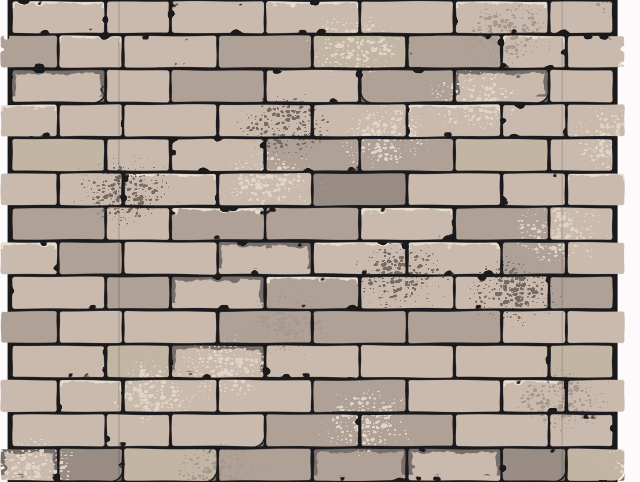
A Shadertoy shader for this texture:

```glsl
// Worn brick wall: 14 staggered courses of one short and four long bricks,
// repeating across, drawn as rounded boxes over dark mortar on a white ground.
// Cellular noise chips and speckles the bricks; layered sines roughen edges.

float hash(vec2 p) {
    return fract(sin(dot(p, vec2(127.1, 311.7))) * 43758.5);
}

// Distance to the nearest scattered point, and that point's random value
vec2 cellular(vec2 p) {
    vec2 nearest = vec2(9.0, 0.0);
    for (int j = -1; j <= 1; j++)
    for (int i = -1; i <= 1; i++) {
        vec2 cell = floor(p) + vec2(i, j);
        vec2 point = cell + 0.15 + 0.7 * vec2(hash(cell), hash(cell + 37.3));
        float dist = length(p - point);
        if (dist < nearest.x) nearest = vec2(dist, hash(cell + 71.9));
    }
    return nearest;
}

float ragged(vec2 p) {
    return sin(p.x * 5.3 + 2.0 * sin(p.y * 4.1)) * 0.5
         + sin(p.x * 13.7 + p.y * 9.0) * 0.3
         + sin(p.x * 31.0 - p.y * 23.0) * 0.2;
}

float roundedBox(vec2 p, vec2 halfSize, float radius) {
    vec2 q = abs(p) - halfSize + radius;
    return length(max(q, 0.0)) + min(max(q.x, q.y), 0.0) - radius;
}

void mainImage(out vec4 fragColor, in vec2 fragCoord) {
    // One unit is the height of a course
    vec2 p = fragCoord / iResolution.xy * vec2(18.57, 14.0);
    float aa = 10.0 / iResolution.y;
    float row = floor(p.y);
    bool inner = mod(row, 2.0) > 0.5;

    // Locate the brick inside the repeating run
    float u = mod(p.x - (inner ? 3.066 : 1.69), 12.864);
    float index = u < 1.88 ? 0.0 : 1.0 + floor((u - 1.88) / 2.746);
    float start = index < 0.5 ? 0.0 : 1.88 + (index - 1.0) * 2.746;
    float left = p.x - u + start;
    float right = left + (index < 0.5 ? 1.88 : 2.746);
    vec2 ends = inner ? vec2(0.32, 17.82) : vec2(-0.02, 18.16);
    left = clamp(left, ends.x, ends.y);
    right = clamp(right, ends.x, ends.y);

    vec2 id = vec2(index, row);
    float tone = hash(id + 3.1);
    float wear = hash(id + 11.7);
    float rough = ragged(p);

    // Slightly crooked outline, sometimes with one broken corner
    vec2 c = p - vec2(0.5 * (left + right), row + 0.5);
    c.y += c.x * (hash(id + 5.5) - 0.5) * 0.018;
    vec2 halfSize = vec2(0.5 * (right - left), 0.5) - 0.043;
    vec2 side = sign(vec2(hash(id + 8.2), hash(id + 9.4)) - 0.5);
    bool broken = hash(id + 21.0) > 0.9 && all(greaterThan(c * side, vec2(0.0)));
    float d = roundedBox(c, halfSize, broken ? 0.32 : 0.07);
    d += 0.007 * sin(p.x * 2.9 + row * 2.0) + 0.006 * sin(p.y * 8.0 + p.x);

    // Chips bite into the edges of some bricks
    vec2 chip = cellular(p * vec2(2.1, 3.0));
    float bite = smoothstep(0.4, 0.05, chip.x + 0.12 * rough);
    d += 0.11 * bite * step(0.72, chip.y) * step(0.4, wear);

    // Ground, mortar and the remains of broken corners
    vec3 color = vec3(0.99, 0.98, 0.98);
    float wall = max(0.22 - p.x, p.x - 17.92);
    color = mix(color, vec3(0.10, 0.10, 0.11), smoothstep(aa, -aa, wall));
    float shard = max(roundedBox(c, halfSize, 0.05), 0.045 - d);
    if (broken) color = mix(color, vec3(0.47, 0.43, 0.41), smoothstep(aa, -aa, shard));

    // Brick face
    vec3 face = tone < 0.26 ? vec3(0.69, 0.63, 0.59) : vec3(0.79, 0.73, 0.68);
    if (tone > 0.96) face = vec3(0.60, 0.55, 0.52);
    if (tone > 0.88 && tone < 0.92) face = vec3(0.76, 0.71, 0.64);

    // Worn rims: pale along the top, or shaded round the top and sides
    float rim = d + 0.055 + 0.05 * rough;
    if (wear > 0.76 && wear < 0.91) {
        float pale = max(-rim, 0.27 - c.y);
        face = mix(face, vec3(0.91, 0.87, 0.81), smoothstep(aa, -aa, pale));
    }
    if (wear > 0.91) {
        float shade = max(-rim - 0.04, -0.3 - c.y);
        face = mix(face, vec3(0.47, 0.43, 0.41), smoothstep(aa, -aa, shade));
    }

    // Patches of pale or dark speckles spread across neighbouring bricks
    vec2 patchCell = cellular(p * vec2(0.26, 0.36) + 4.6);
    float density = smoothstep(0.42, 0.1, patchCell.x + 0.07 * rough);
    vec2 speck = cellular(p * vec2(6.5, 8.5) + 0.3 * rough);
    float spot = speck.x - 0.62 * density * speck.y;
    vec3 stain = patchCell.y < 0.36 ? vec3(0.88, 0.83, 0.78)
               : patchCell.y < 0.56 ? vec3(0.66, 0.60, 0.56) : vec3(0.47, 0.42, 0.38);
    float stained = step(patchCell.y, 0.68) * step(0.02, density);
    face = mix(face, stain, stained * smoothstep(0.06, -0.06, spot));

    // Faint upright seams, one repeat apart
    float seam = abs(mod(p.x - 3.45 + 6.432, 12.864) - 6.432);
    face *= 1.0 - 0.12 * smoothstep(0.012 + aa, 0.012, seam);

    color = mix(color, face, smoothstep(aa, -aa, d));
    fragColor = vec4(color, 1.0);
}
```
